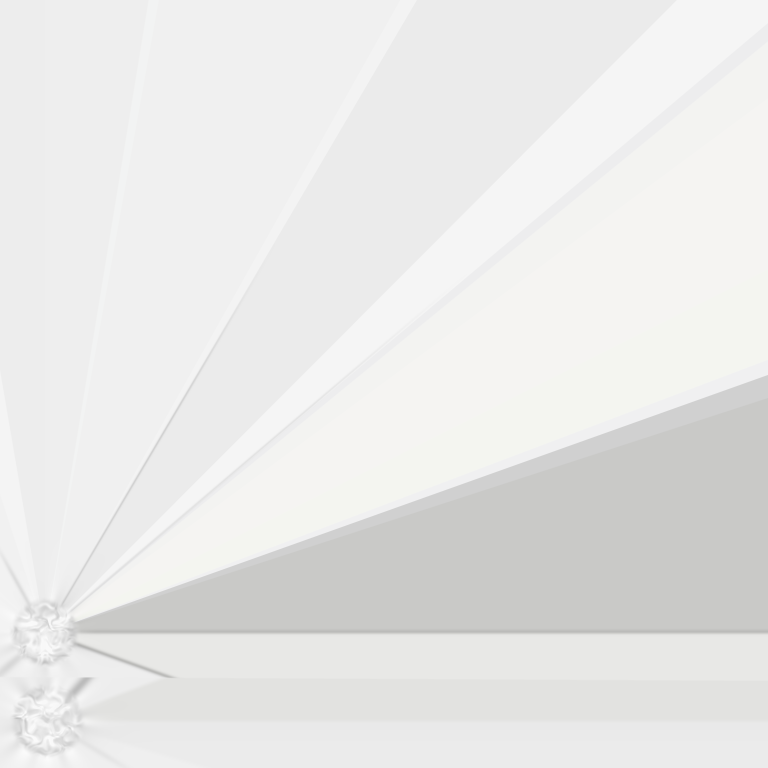
Write a Shadertoy shader that draws this background.

```glsl
// A pale fan of flat rays opening from a cut-glass hub at the lower left, over
// a grey floor strip that repeats it as a reflection with a second hub.
// Rays are half-planes layered by rising angle; the glass is value noise.

#define HUB_TOP vec2(0.0586, 0.1758)
#define HUB_LOW vec2(0.0625, 0.0610)
#define HUB_RADIUS 0.046
#define SEAM_HEIGHT 0.1185
#define SEAM_SLOPE -0.005
#define FLOOR_TONE vec3(0.910, 0.910, 0.902)
#define REFLECT_TONE vec3(0.886, 0.886, 0.878)
#define SHADE_TONE vec3(0.788, 0.788, 0.780)
#define GLASS_CONTRAST 0.30

float hash(vec2 p) {
    vec3 q = fract(vec3(p.xyx) * 0.1031);
    q += dot(q, q.yzx + 33.33);
    return fract((q.x + q.y) * q.z);
}

float noise(vec2 p) {
    vec2 i = floor(p), f = fract(p);
    f = f * f * (3.0 - 2.0 * f);
    return mix(mix(hash(i), hash(i + vec2(1, 0)), f.x),
               mix(hash(i + vec2(0, 1)), hash(i + vec2(1, 1)), f.x), f.y);
}

// Signed distance to a line through the hub, positive anticlockwise of it
float rayDistance(vec2 p, float degrees) {
    float a = radians(degrees);
    return dot(p, vec2(-sin(a), cos(a)));
}

// Covers everything anticlockwise of a ray
void paint(inout vec3 color, vec2 p, float degrees, vec3 tone) {
    float w = 0.7 / iResolution.y;
    color = mix(color, tone, smoothstep(-w, w, rayDistance(p, degrees)));
}

// Thin line along a ray, fading over the given reach
float crease(vec2 p, float degrees, float width, float reach) {
    float a = radians(degrees);
    float along = dot(p, vec2(cos(a), sin(a)));
    float d = rayDistance(p, degrees) / width;
    return exp(-d * d) * smoothstep(0.0, 0.03, along)
         * (1.0 - smoothstep(0.5 * reach, reach, along));
}

vec3 fan(vec2 p) {
    vec3 c = SHADE_TONE;
    // Grey wedge rim and the warm white wedge
    paint(c, p, 18.0, vec3(0.814));
    paint(c, p, 19.64, vec3(0.943, 0.943, 0.947));
    paint(c, p, 20.7, vec3(0.958, 0.962, 0.943));
    paint(c, p, 26.7, vec3(0.960, 0.957, 0.949));
    paint(c, p, 36.5, vec3(0.951, 0.951, 0.945));
    paint(c, p, 39.3, vec3(0.929, 0.929, 0.933));
    // Cool wedges, up to the vertical and beyond
    paint(c, p, 40.15, vec3(0.960));
    paint(c, p, 45.05, vec3(0.920));
    paint(c, p, 59.56, vec3(0.953));
    paint(c, p, 60.7, vec3(0.941));
    paint(c, p, 79.8, vec3(0.949, 0.953, 0.951));
    paint(c, p, 80.7, vec3(0.935));
    paint(c, p, 90.0, vec3(0.929));
    paint(c, p, 99.7, vec3(0.955));
    paint(c, p, 108.0, vec3(0.945));
    paint(c, p, 120.0, vec3(0.951));
    // Fine shadows between the rays
    c -= 0.07 * crease(p, 40.4, 0.0016, 0.75);
    c -= 0.10 * crease(p, 59.4, 0.0016, 0.60);
    c -= 0.08 * crease(p, 119.0, 0.0030, 0.15);
    return c;
}

// Strip between the fan and the seam
vec3 floorStrip(vec2 p) {
    vec3 c = mix(vec3(0.937), FLOOR_TONE, smoothstep(-0.01, 0.05, p.x));
    float w = 1.0 / iResolution.y;
    float under = smoothstep(-w, w, -rayDistance(p, -20.1));
    c = mix(c, vec3(0.933), under);
    c -= 0.18 * crease(p, -19.6, 0.0028, 0.30);
    return c - 0.10 * crease(p, 222.0, 0.0060, 0.12);
}

// Reflected strip below the seam
vec3 reflection(vec2 p) {
    vec3 lower = mix(vec3(0.914), vec3(0.922), smoothstep(0.0, 0.04, -p.y));
    vec3 c = mix(lower, REFLECT_TONE, smoothstep(-0.004, 0.004, p.y));
    c = mix(vec3(0.937), c, smoothstep(0.0, 0.09, p.x));
    float light = smoothstep(-0.004, 0.004, rayDistance(p, 20.5));
    c = mix(c, vec3(0.929), light);
    c -= 0.20 * crease(p, 48.0, 0.0065, 0.16);
    float pale = smoothstep(-0.004, 0.004, -rayDistance(p, -16.5));
    c = mix(c, vec3(0.937), pale * smoothstep(0.0, 0.03, -p.y));
    return c - 0.04 * crease(p, -31.0, 0.0040, 0.16);
}

// Faceted glass disc with a bright rim and short blurred spokes
vec3 glassHub(vec3 color, vec2 p, float radius, float seed) {
    float r = length(p);
    float spoke = noise(p / max(r, 0.001) * 5.0 + seed) - 0.5;
    color += 0.11 * spoke * exp(-max(r - radius, 0.0) / 0.018);
    vec2 q = p / radius;
    vec2 warp = vec2(noise(q * 4.0 + seed), noise(q * 4.0 + seed + 31.0));
    float facets = 0.6 * noise(q * 5.0 + warp * 3.0 + seed)
                 + 0.4 * noise(q * 11.0 + warp * 4.0 + seed);
    float ring = exp(-pow((r / radius - 0.42) * 7.0, 2.0));
    float rim = exp(-pow((r / radius - 0.86) * 9.0, 2.0));
    float glass = 0.90 + GLASS_CONTRAST * (facets - 0.5) + 0.04 * ring - 0.05 * rim;
    float cover = 1.0 - smoothstep(0.78 * radius, 1.04 * radius, r);
    return mix(color, vec3(min(glass, 0.98)), 0.9 * cover);
}

void mainImage(out vec4 fragColor, in vec2 fragCoord) {
    vec2 uv = fragCoord / iResolution.xy;
    float w = 1.0 / iResolution.y;
    vec2 p = uv - HUB_TOP, q = uv - HUB_LOW;

    // Upper scene with a soft shadow where the fan meets the floor
    vec3 color = mix(floorStrip(p), fan(p), smoothstep(-0.003, 0.003, p.y));
    color -= 0.07 * exp(-pow((p.y - 0.001) / 0.003, 2.0)) * smoothstep(0.03, 0.07, p.x);
    color = glassHub(color, p, HUB_RADIUS, 7.0);

    // Reflection, cut off along the seam
    vec3 mirrored = glassHub(reflection(q), q, HUB_RADIUS * 1.08, 19.0);
    float seam = uv.y - SEAM_HEIGHT - SEAM_SLOPE * uv.x;
    color = mix(mirrored, color, smoothstep(-w, w, seam));
    fragColor = vec4(clamp(color, 0.0, 1.0), 1.0);
}
```
